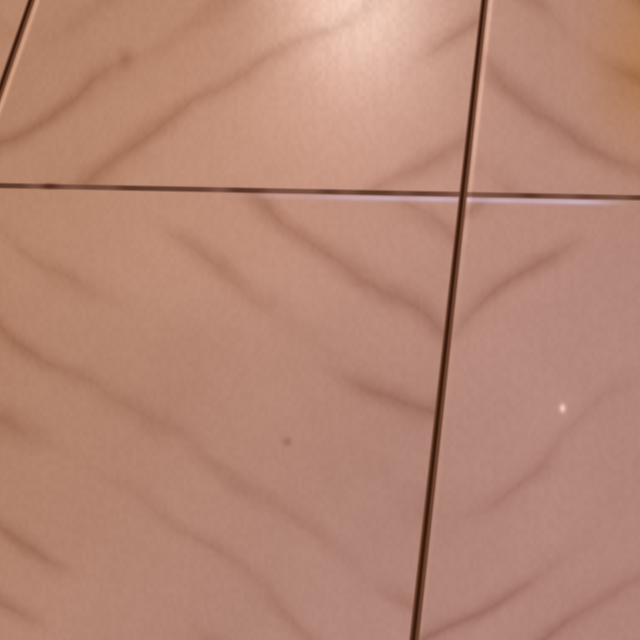
A Shadertoy shader for this texture:

```glsl
float hash(vec2 p) {
    return fract(sin(dot(p, vec2(127.1, 311.7))) * 43758.5453);
}

float noise(vec2 p) {
    vec2 i = floor(p), f = fract(p);
    f = f * f * (3.0 - 2.0 * f);
    return mix(mix(hash(i), hash(i + vec2(1, 0)), f.x),
               mix(hash(i + vec2(0, 1)), hash(i + vec2(1, 1)), f.x), f.y);
}

float fbm(vec2 p) {
    float sum = 0.0, amp = 0.5;
    for (int i = 0; i < 4; i++) {
        sum += amp * noise(p);
        p = p * 2.03 + 17.3;
        amp *= 0.5;
    }
    return sum;
}

// Soft elliptical spot
float glow(vec2 p, vec2 centre, vec2 size) {
    vec2 d = (p - centre) / size;
    return exp(-dot(d, d));
}

// Faint diagonal veins whose slope alternates from tile to tile
float veins(vec2 p, vec2 tile) {
    float parity = mod(tile.x + tile.y, 2.0);
    vec2 across = vec2(parity > 0.5 ? 0.57 : -0.57, 0.82);
    vec2 along = vec2(across.y, -across.x);
    vec2 q = vec2(dot(p, along), dot(p, across));
    vec2 seed = tile * 7.7 + 3.0;
    float t = q.y + 0.11 * (fbm(q * vec2(4.0, 6.0) + seed) - 0.47);
    float ridge = abs(fract(t / 0.125 - 0.3 * parity + 0.5) - 0.5);
    float strength = smoothstep(0.25, 0.75, noise(q * vec2(5.0, 11.0) + seed));
    return strength * (0.6 * exp(-ridge * ridge * 45.0) + 0.4 * exp(-ridge * 16.0));
}

void mainImage(out vec4 fragColor, in vec2 fragCoord) {
    vec2 p = fragCoord / iResolution.xy;
    float aa = 1.0 / iResolution.y;

    // Perspective grid: upright joints converge towards the top
    float spacing = 0.943 - 0.235 * p.y;
    float u = (p.x - 0.647 - 0.11 * p.y) / spacing;
    float dx = (u - round(u)) * spacing;
    float dy = p.y - 0.710 + 0.019 * p.x;
    vec2 tile = vec2(floor(u), step(0.0, dy));
    float upper = smoothstep(-aa, aa, dy);

    // Stone colour, warmer on the left and pinker to the lower right
    float pink = smoothstep(0.1, 1.3, p.x + 0.65 * (1.0 - p.y));
    vec3 col = mix(vec3(0.695, 0.510, 0.405), vec3(0.695, 0.525, 0.475), pink);
    col += vec3(0.06, 0.05, 0.05) * glow(p, vec2(0.48, 0.70), vec2(0.38, 0.26));
    col = mix(col, vec3(0.70, 0.47, 0.27), 0.7 * glow(p, vec2(1.03, 0.91), vec2(0.10, 0.16)));
    col += 0.05 * (fbm(p * 5.0 + tile * 9.0) - 0.47);
    col -= vec3(0.085, 0.095, 0.095) * veins(p, tile);

    // Lamp reflected in the upper row
    float lamp = glow(p, vec2(0.555, 1.03), vec2(0.125, 0.17));
    float halo = glow(p, vec2(0.53, 1.0), vec2(0.24, 0.26));
    col += upper * (vec3(0.20, 0.25, 0.27) * lamp + vec3(0.06, 0.05, 0.05) * halo);

    // Fine grain, stronger in the lamp light
    col += (0.018 + 0.03 * lamp * upper) * (noise(p * vec2(190.0, 130.0)) - 0.5);

    // Small chips and stains
    col += 0.25 * glow(p, vec2(0.879, 0.362), vec2(0.005, 0.007));
    col -= 0.08 * glow(p, vec2(0.449, 0.310), vec2(0.007));
    col -= 0.06 * glow(p, vec2(0.197, 0.908), vec2(0.012, 0.018));

    // Cool sheen on the tile edge below the level joint
    float sheen = smoothstep(0.28, 0.70, p.x) * (1.0 - smoothstep(0.90, 1.0, p.x));
    sheen *= 0.65 + 0.35 * noise(p * vec2(28.0, 3.0));
    float lip = (dy + 0.0085) / 0.0042;
    col = mix(col, vec3(0.79, 0.69, 0.77), sheen * exp(-lip * lip));

    // Level joint, thin and uneven
    float wear = noise(vec2(p.x * 35.0, 2.0));
    float level = 1.0 - smoothstep(0.0015, 0.0045 + aa, abs(dy));
    vec3 levelColor = mix(vec3(0.30, 0.17, 0.12), vec3(0.46, 0.30, 0.24), wear);
    col = mix(col, levelColor, 0.9 * level);
    col = mix(col, vec3(0.30, 0.13, 0.09), 0.8 * glow(p, vec2(0.077, 0.709), vec2(0.012, 0.004)));

    // Lit edge right of the upright joints
    float rim = (dx - 0.0105) / 0.0035;
    col += vec3(0.12, 0.11, 0.10) * exp(-rim * rim) * mix(0.15, 1.0, smoothstep(0.5, 0.85, p.y));

    // Upright joints, dark core inside a brown border
    float halfWidth = mix(0.0070, 0.0050, p.y);
    float border = 1.0 - smoothstep(halfWidth - 0.002, halfWidth + 0.001 + aa, abs(dx));
    float core = 1.0 - smoothstep(0.0, halfWidth * 0.8, abs(dx + 0.0012));
    vec3 grout = mix(vec3(0.42, 0.26, 0.18), vec3(0.21, 0.09, 0.05), core);
    col = mix(col, grout, border);

    fragColor = vec4(clamp(col, 0.0, 1.0), 1.0);
}
```
